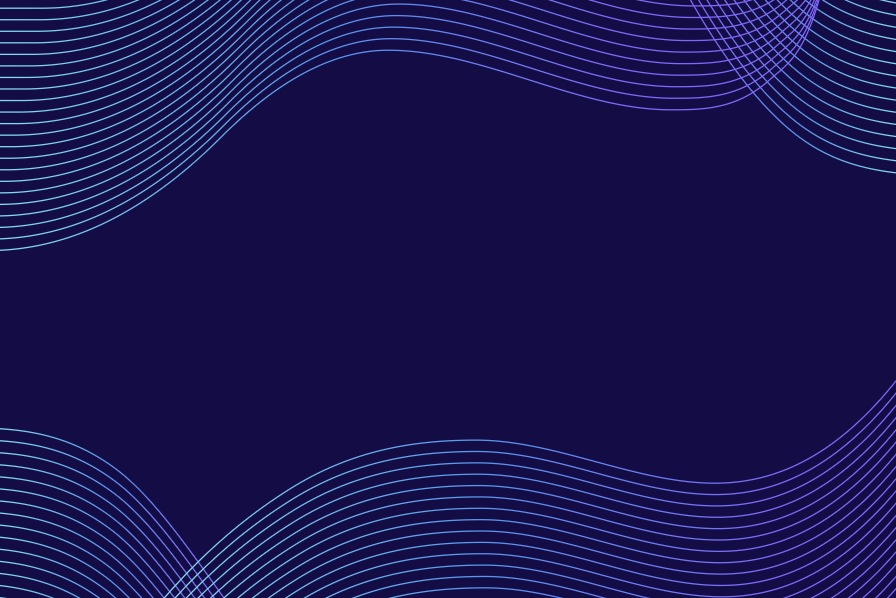
A WebGL 2 fragment shader for this background:

```glsl
#version 300 es
precision highp float;
// Four bundles of thin wavy lines in the corners of a dark indigo field.
// Each bundle repeats one smooth curve, built of cubic spans, at a fixed
// offset; colour runs from cyan through blue to violet along its length.
uniform vec2 u_resolution;
out vec4 outColor;

const int TOP_WAVE = 0, TOP_CORNER = 1, LOW_CORNER = 2, LOW_WAVE = 3;

// Cubic span between knots (x, height, slope), straight beyond its ends
float span(float x, vec3 a, vec3 b) {
  float width = b.x - a.x;
  float inside = clamp(x, a.x, b.x);
  float t = (inside - a.x) / width, s = 1.0 - t;
  float y = a.y * s * s * (1.0 + 2.0 * t) + b.y * t * t * (1.0 + 2.0 * s)
          + width * t * s * (a.z * s - b.z * t);
  return y + (x < a.x ? a.z : b.z) * (x - inside);
}

float topWave(float x) {
  vec3 rise = vec3(0.371, 0.7715, 1.0), crest = vec3(0.65, 0.916, 0.0);
  vec3 dip = vec3(1.123, 0.8164, 0.0), climb = vec3(1.289, 0.867, 0.9);
  if (x < rise.x) return span(x, vec3(-0.02, 0.581, 0.0), rise);
  if (x < crest.x) return span(x, rise, crest);
  if (x < dip.x) return span(x, crest, dip);
  if (x < climb.x) return span(x, dip, climb);
  return span(x, climb, vec3(1.371, 1.0, 3.5));
}

float lowWave(float x) {
  vec3 rise = vec3(0.488, 0.184, 0.62), crest = vec3(0.797, 0.264, 0.0);
  vec3 dip = vec3(1.197, 0.192, 0.0);
  if (x < rise.x) return span(x, vec3(0.275, 0.0, 1.15), rise);
  if (x < crest.x) return span(x, rise, crest);
  if (x < dip.x) return span(x, crest, dip);
  return span(x, dip, vec3(1.5, 0.363, 1.25));
}

float topCorner(float x) {
  vec3 middle = vec3(1.32, 0.785, -0.85);
  return x < middle.x ? span(x, vec3(1.156, 1.0, -1.75), middle)
                      : span(x, middle, vec3(1.5, 0.711, -0.12));
}

float lowCorner(float x) {
  vec3 middle = vec3(0.195, 0.215, -0.75);
  return x < middle.x ? span(x, vec3(0.0, 0.283, -0.06), middle)
                      : span(x, middle, vec3(0.375, 0.0, -1.4));
}

float curve(int bundle, float x) {
  if (bundle == TOP_WAVE) return topWave(x);
  if (bundle == TOP_CORNER) return topCorner(x);
  if (bundle == LOW_CORNER) return lowCorner(x);
  return lowWave(x);
}

// Coverage of all shifted copies of one curve
float lines(int bundle, vec2 p, vec2 offset, float pixel) {
  float cover = 0.0;
  for (int i = 0; i < 24; i++) {
    vec2 q = p - float(i) * offset;
    float y = curve(bundle, q.x);
    float slope = (curve(bundle, q.x + 0.001) - y) / 0.001;
    float dist = abs(q.y - y) / sqrt(1.0 + slope * slope);
    cover = max(cover, clamp((0.00108 - dist) / pixel + 0.5, 0.0, 1.0));
  }
  return cover;
}

// Cyan at 0, blue at 0.5, violet at 1
vec3 ramp(float t) {
  vec3 cyan = vec3(0.51, 0.86, 0.93);
  vec3 blue = vec3(0.34, 0.59, 0.93);
  vec3 violet = vec3(0.50, 0.40, 0.98);
  t = clamp(t, 0.0, 1.0) * 2.0;
  return t < 1.0 ? mix(cyan, blue, t) : mix(blue, violet, t - 1.0);
}

void main() {
  // Canvas height is 1, width is 1.5
  vec2 p = gl_FragCoord.xy / u_resolution * vec2(1.5, 1.0);
  float pixel = 1.0 / u_resolution.y;
  vec3 color = vec3(0.08, 0.05, 0.27);

  // Corner bundles, then the long waves over them
  color = mix(color, ramp((1.5 - p.x) / 0.32),
              lines(TOP_CORNER, p, vec2(0.002, 0.02), pixel));
  color = mix(color, ramp(p.x / 0.36),
              lines(LOW_CORNER, p, vec2(-0.002, -0.02), pixel));
  color = mix(color, ramp(p.x / 1.08),
              lines(TOP_WAVE, p, vec2(0.0043, 0.0193), pixel));
  color = mix(color, ramp((p.x - 0.28) / 1.05),
              lines(LOW_WAVE, p, vec2(0.0012, -0.019), pixel));
  outColor = vec4(color, 1.0);
}
```
